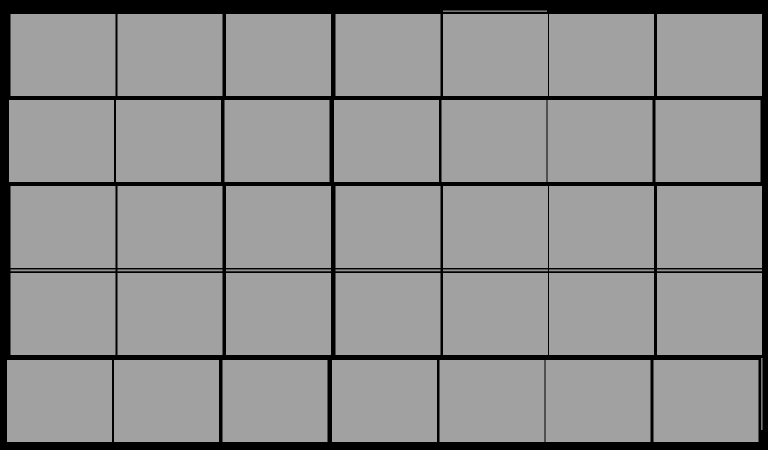
Give the GLSL for this pattern, as a WebGL 2 fragment shader.

```glsl
#version 300 es
precision highp float;

uniform vec2 u_resolution;
out vec4 fragColor;

// Left edges of the unevenly spaced columns, in 1/450 of the canvas height
const float columnLeft[7] = float[7](10.5, 117.5, 226.0, 335.5, 443.0, 549.0, 657.0);

// Smooth coverage of an axis-aligned box, for a pixel of the given width
float boxCoverage(vec2 p, vec2 corner, vec2 size, float pixel) {
    vec2 high = min(p + 0.5 * pixel, corner + size);
    vec2 low = max(p - 0.5 * pixel, corner);
    vec2 overlap = clamp((high - low) / pixel, 0.0, 1.0);
    return overlap.x * overlap.y;
}

void main() {
    float pixel = 450.0 / u_resolution.y;
    vec2 p = gl_FragCoord.xy * pixel;
    float tiles = 0.0;
    float slivers = 0.0;

    for (int row = 0; row < 5; row++) {
        // Rows from the bottom up, two of them nudged to the left
        float bottom = 8.0 + 87.0 * float(row) - max(float(row) - 2.0, 0.0);
        float shift = row == 0 ? -3.5 : (row == 3 ? -1.5 : 0.0);
        for (int column = 0; column < 7; column++) {
            vec2 corner = vec2(columnLeft[column] + shift, bottom);
            tiles += boxCoverage(p, corner, vec2(105.0, 82.0), pixel);
        }
    }

    // Thin strip splitting the gap between the second and third rows
    for (int column = 0; column < 7; column++) {
        slivers += boxCoverage(p, vec2(columnLeft[column], 178.7), vec2(105.0, 1.9), pixel);
    }

    // Stray slivers above the fifth column and beside the bottom row
    slivers += boxCoverage(p, vec2(443.0, 438.2), vec2(104.0, 1.3), pixel);
    slivers += boxCoverage(p, vec2(761.2, 20.0), vec2(1.3, 72.0), pixel);

    vec3 gapBlack = vec3(0.0);
    vec3 tileGray = vec3(0.63);
    vec3 color = mix(gapBlack, tileGray, clamp(tiles + 0.9 * slivers, 0.0, 1.0));
    fragColor = vec4(color, 1.0);
}
```
